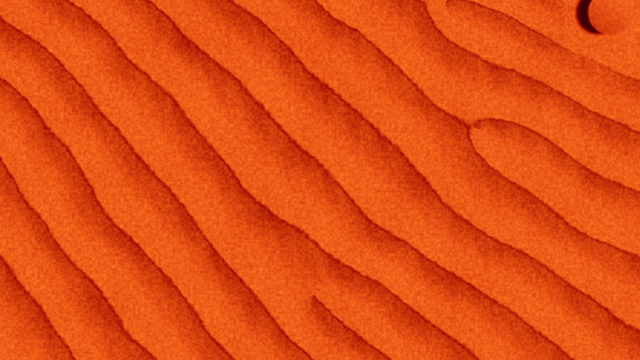
Give the GLSL for this texture, as a Shadertoy shader.

```glsl
// Wind-rippled orange desert sand with forked crests and a half-buried stone.

vec2 randomGradient(vec2 cell) {
    vec3 h = fract(cell.xyx * vec3(0.1031, 0.1030, 0.0973));
    h += dot(h, h.yzx + 33.33);
    float angle = 6.28318 * fract((h.x + h.y) * h.z);
    return vec2(cos(angle), sin(angle));
}

float gradientNoise(vec2 p) {
    vec2 i = floor(p), f = p - i;
    vec2 w = f * f * f * (f * (f * 6.0 - 15.0) + 10.0);
    vec2 e = vec2(1.0, 0.0);
    float a = dot(randomGradient(i), f);
    float b = dot(randomGradient(i + e), f - e);
    float c = dot(randomGradient(i + e.yx), f - e.yx);
    float d = dot(randomGradient(i + e.xx), f - e.xx);
    return mix(mix(a, b, w.x), mix(c, d, w.x), w.y);
}

// Adds one extra crest to the right of the fork point.
float fork(vec2 p, vec2 point) {
    vec2 q = p - point;
    return atan(q.y, q.x) / 6.28318;
}

// Crests lie where the phase is a whole number.
float ripplePhase(vec2 p) {
    float phase = 0.45 + 4.25 * p.x - 0.3 * p.x * p.x
                + 3.3 * p.y + 1.2 * p.y * p.y * p.y
                + p.x * p.y * (0.3 + 0.15 * p.x);
    phase += 0.45 * sin(1.77 * p.x) * sin(3.14 * p.y);
    phase += fork(p, vec2(0.87, 0.18)) + fork(p, vec2(1.33, 0.64))
           + fork(p, vec2(1.24, 0.98));
    phase += 0.24 * gradientNoise(p * 3.7 + 5.0);
    phase += 0.07 * gradientNoise(p * 9.0);
    return phase + 0.03 * gradientNoise(p * 60.0);
}

vec3 sandColor(float light) {
    return clamp(vec3(0.63 + light * (0.44 - 0.10 * light),
                      0.07 + light * 0.34,
                      0.01 + light * (0.05 + 0.06 * light)), 0.0, 1.0);
}

void mainImage(out vec4 fragColor, in vec2 fragCoord) {
    vec2 p = fragCoord / iResolution.y;

    // Shaded face fades out below each crest; the lit face starts sharply above it
    float t = fract(ripplePhase(p));
    float crestDistance = min(t, 1.0 - t);
    float shade = max(smoothstep(0.36, 1.05, t), 1.0 - smoothstep(0.0, 0.06, t));
    float crest = 1.0 - smoothstep(0.0, 0.05, crestDistance);

    // Ripples flatten towards the upper right and around the stone
    vec2 stone = p - vec2(1.695, 0.965);
    float relief = 1.0 - 0.25 * smoothstep(0.9, 1.7, p.x) * p.y;
    relief *= smoothstep(0.06, 0.22, length(stone));

    float light = 0.85 - relief * (0.52 * shade + 0.24 * crest);

    // Small wind streaks, broad patches and sand grains
    float streaks = gradientNoise(vec2(p.x * 24.0 + p.y * 8.0, p.y * 11.0));
    light += streaks * (0.07 + 0.20 * shade * (1.0 - crest));
    light += 0.10 * gradientNoise(p * 5.0 + 17.0);
    light += 0.30 * gradientNoise(p * 125.0) + 0.18 * gradientNoise(p * 67.0 + 9.0);

    // Stone with a shadow cast to its left
    float shadow = 1.0 - smoothstep(-0.008, 0.01, length(stone + vec2(0.035, 0.0)) - 0.058);
    light = mix(light, -0.75, shadow);
    float body = 1.0 - smoothstep(-0.005, 0.005, length(stone) - 0.062);
    float stoneLight = 0.72 + 4.0 * dot(stone, vec2(0.6, 0.8))
                     + 0.25 * gradientNoise(p * 90.0);
    light = mix(light, min(stoneLight, 0.95), body);

    fragColor = vec4(sandColor(light), 1.0);
}
```
